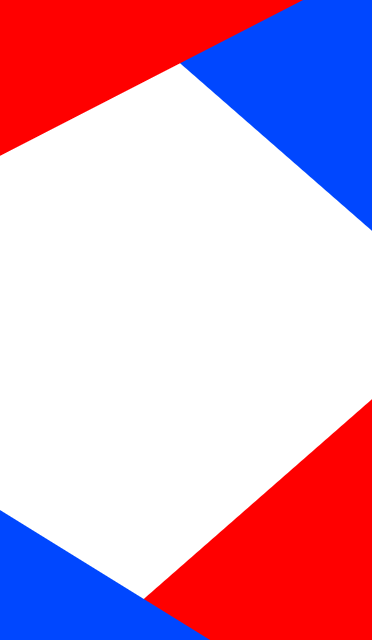
Give the GLSL for this background, as a Shadertoy shader.

```glsl
// Flat white field with a red and a blue corner wedge at the top and the bottom.
// Each wedge is the half-plane left of a directed line, antialiased by its
// signed distance and painted in back-to-front order.

const vec3 WHITE = vec3(1.0);
const vec3 RED   = vec3(1.0, 0.0, 0.0);
const vec3 BLUE  = vec3(0.0, 0.28, 1.0);

// Signed distance to the line a -> b, positive on its left side
float leftOfLine(vec2 p, vec2 a, vec2 b) {
    vec2 dir = normalize(b - a);
    return dot(p - a, vec2(-dir.y, dir.x));
}

// Paint the left side of a line; a and b are fractions of the canvas
vec3 paintWedge(vec3 base, vec3 color, vec2 p, vec2 a, vec2 b, vec2 canvas, float pixel) {
    float d = leftOfLine(p, a * canvas, b * canvas);
    return mix(base, color, clamp(d / pixel + 0.5, 0.0, 1.0));
}

void mainImage(out vec4 fragColor, in vec2 fragCoord) {
    float pixel = 1.0 / iResolution.y;
    vec2 canvas = iResolution.xy * pixel;
    vec2 p = fragCoord * pixel;

    vec3 color = WHITE;

    // Upper corners: red overlaps blue
    color = paintWedge(color, BLUE, p, vec2(0.4844, 0.9010), vec2(1.0, 0.6393), canvas, pixel);
    color = paintWedge(color, RED, p, vec2(0.0, 0.7565), vec2(0.8147, 1.0), canvas, pixel);

    // Lower corners: blue overlaps red
    color = paintWedge(color, RED, p, vec2(1.0, 0.3763), vec2(0.3884, 0.0651), canvas, pixel);
    color = paintWedge(color, BLUE, p, vec2(0.5647, 0.0), vec2(0.0, 0.2031), canvas, pixel);

    fragColor = vec4(color, 1.0);
}
```
